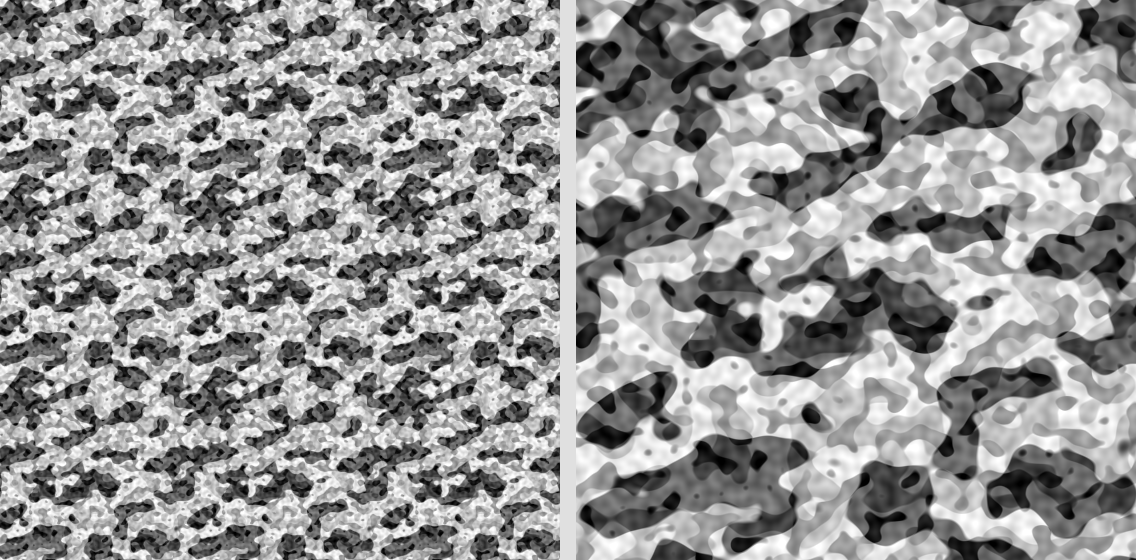
Left, the full canvas; right, a detail of the centre.
Write a Shadertoy shader that draws this pattern.

```glsl
// Grey camouflage on a seamless tile, repeated 2.9 times across and down.
// Wrapped gradient noise cuts leaning dark bands out of a light ground; finer
// noise layers add patches, spots and a faint mottle inside both regions.

const float REPEATS = 2.9;

// Light-ground and dark-band tones: base, patch, spot
const vec3 LIGHT_TONES = vec3(0.92, 0.76, 0.60);
const vec3 DARK_TONES  = vec3(0.43, 0.25, 0.08);

// Noise level above which patches (x) and spots (y) appear
const vec2 LIGHT_LEVELS = vec2(0.015, 0.12);
const vec2 DARK_LEVELS  = vec2(0.055, 0.17);

// Integer mixing hash giving a unit gradient direction
vec2 gradientAt(vec2 cell, uint seed) {
    uvec2 v = uvec2(cell) + uvec2(seed * 131u, seed * 277u);
    v = v * 1664525u + 1013904223u;
    v.x += v.y * 1664525u;
    v.y += v.x * 1664525u;
    v ^= v >> 16u;
    v.x += v.y * 1664525u;
    v.y += v.x * 1664525u;
    v ^= v >> 16u;
    return normalize(vec2(v & 65535u) / 32767.5 - 1.0 + 1e-4);
}

// Contribution of one lattice corner, wrapped to the tile
float corner(vec2 cell, vec2 local, vec2 offset, vec2 cells, uint seed) {
    return dot(gradientAt(mod(cell + offset, cells), seed), local - offset);
}

// Gradient noise that repeats every unit, with the given cells per tile
float tileNoise(vec2 p, vec2 cells, uint seed) {
    vec2 q = p * cells;
    vec2 cell = floor(q);
    vec2 f = q - cell;
    vec2 blend = f * f * f * (f * (f * 6.0 - 15.0) + 10.0);
    float low = mix(corner(cell, f, vec2(0, 0), cells, seed),
                    corner(cell, f, vec2(1, 0), cells, seed), blend.x);
    float high = mix(corner(cell, f, vec2(0, 1), cells, seed),
                     corner(cell, f, vec2(1, 1), cells, seed), blend.x);
    return mix(low, high, blend.y);
}

// Smooth mask where the value exceeds a level
float above(float value, float level, float softness) {
    float width = max(softness, 0.7 * fwidth(value));
    return smoothstep(-width, width, value - level);
}

// Large shapes: rising diagonals plus flat bands, with scalloped edges
float bandField(vec2 p) {
    vec2 leaning = vec2(p.x - p.y, p.y);
    return 0.75 * tileNoise(leaning, vec2(7.0), 3u)
         + 0.75 * tileNoise(p, vec2(6.0, 9.0), 11u)
         + 0.45 * tileNoise(p, vec2(15.0, 18.0), 23u);
}

// Base tone overlaid by patches, then by spots
float layeredTone(vec3 tones, vec2 levels, float patches, float spots) {
    float tone = mix(tones.x, tones.y, above(patches, levels.x, 0.04));
    return mix(tone, tones.z, above(spots, levels.y, 0.05));
}

void mainImage(out vec4 fragColor, in vec2 fragCoord) {
    // Tile coordinates, anchored to the top left
    vec2 p = (fragCoord / iResolution.y - vec2(0.0, 1.0)) * REPEATS;

    // Detail shared by both regions
    float patches = tileNoise(p, vec2(15.0, 19.0), 37u);
    float spots = tileNoise(p, vec2(24.0, 27.0), 53u);
    float mottle = tileNoise(p, vec2(48.0), 71u);

    float ground = layeredTone(LIGHT_TONES, LIGHT_LEVELS, patches, spots);
    float bands = layeredTone(DARK_TONES, DARK_LEVELS, patches, spots);

    // Combine regions and add the fine mottle
    float tone = mix(ground, bands, above(bandField(p), 0.055, 0.03));
    tone += 0.2 * mottle;
    fragColor = vec4(vec3(clamp(tone, 0.0, 1.0)), 1.0);
}
```
